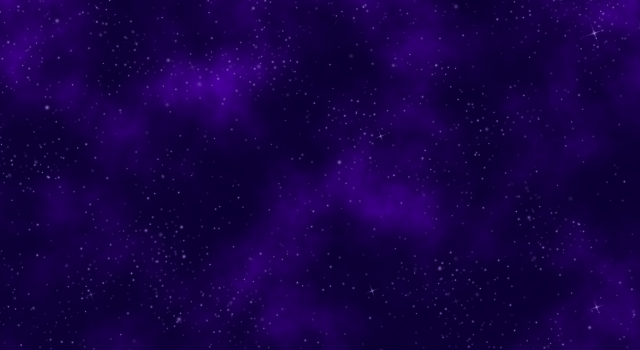
Give the GLSL for this texture, as a WebGL 2 fragment shader.

```glsl
#version 300 es
precision highp float;
// Deep violet nebula with clustered faint stars and a few slanted glints.

uniform vec2 u_resolution;
out vec4 fragColor;

const float TAU = 6.2831853;
const vec3 STAR_TINT = vec3(0.68, 0.56, 0.90);

// Three random values in 0..1 for an integer cell and a seed
vec3 hash3(vec2 cell, int seed) {
    uvec3 v = uvec3(ivec3(ivec2(cell), seed)) * 1664525u + 1013904223u;
    v.x += v.y * v.z; v.y += v.z * v.x; v.z += v.x * v.y;
    v ^= v >> 16u;
    v.x += v.y * v.z; v.y += v.z * v.x; v.z += v.x * v.y;
    return vec3(v >> 8u) / 16777216.0;
}

float cornerSlope(vec2 cell, vec2 offset, int seed) {
    float angle = TAU * hash3(cell, seed).x;
    return dot(vec2(cos(angle), sin(angle)), offset);
}

float gradientNoise(vec2 p, int seed) {
    vec2 cell = floor(p), f = p - cell;
    vec2 w = f * f * f * (f * (f * 6.0 - 15.0) + 10.0);
    vec2 e = vec2(1.0, 0.0);
    float low = mix(cornerSlope(cell, f, seed), cornerSlope(cell + e, f - e, seed), w.x);
    float high = mix(cornerSlope(cell + e.yx, f - e.yx, seed), cornerSlope(cell + 1.0, f - 1.0, seed), w.x);
    return mix(low, high, w.y);
}

float fbm(vec2 p, int octaves, int seed) {
    float sum = 0.0, gain = 1.0;
    for (int i = 0; i < octaves; i++) {
        sum += gain * gradientNoise(p, seed + i);
        p = mat2(0.8, 0.6, -0.6, 0.8) * p * 2.03 + 3.7;
        gain *= 0.52;
    }
    return sum;
}

// Cloud colour: red and blue rise together from near black
vec3 nebula(vec2 p) {
    float cloud = fbm(p * 2.9 + 5.3, 5, 11) / 0.23;
    cloud += 0.6 * (p.y - 0.5);
    float red = max(0.079 + 0.031 * cloud + 0.007 * cloud * cloud, 0.012);
    return vec3(red, 0.0, 0.125 + 1.75 * red);
}

// Chance of a star, gathered in loose drifts
float starDensity(vec2 p) {
    return 0.14 + 0.86 * smoothstep(-0.18, 0.40, fbm(p * 3.2 + 9.1, 3, 71));
}

float softDot(vec2 d, float radius) {
    return exp(-dot(d, d) / (radius * radius));
}

// Tilted four-armed sparkle around a small core
float glint(vec2 d, float size, float pixel) {
    d = mat2(0.94, -0.34, 0.34, 0.94) * d;
    float thin = max(0.0016, 0.5 * pixel);
    vec2 a = abs(d);
    vec2 arms = exp(-a.yx * a.yx / (thin * thin)) * pow(max(1.0 - a / size, 0.0), vec2(1.5));
    return 0.6 * max(arms.x, arms.y) + 0.7 * softDot(d, max(0.14 * size, 0.7 * pixel));
}

// One jittered grid of round stars or glints
float starLayer(vec2 p, float spacing, float chance, float size, bool sparkle, float pixel, int seed) {
    vec2 home = floor(p / spacing);
    float light = 0.0;
    for (int y = -1; y <= 1; y++)
    for (int x = -1; x <= 1; x++) {
        vec2 cell = home + vec2(x, y);
        vec3 place = hash3(cell, seed);
        vec3 look = hash3(cell, seed + 1);
        vec2 center = (cell + place.xy) * spacing;
        if (place.z > chance * starDensity(center)) continue;
        float radius = size * mix(0.75, 1.25, look.y);
        float level = mix(0.18, 1.0, look.x * look.x);
        vec2 d = p - center;
        light += level * (sparkle ? glint(d, radius, pixel) : softDot(d, max(radius, 0.6 * pixel)));
    }
    return light;
}

void main() {
    float pixel = 1.0 / u_resolution.y;
    vec2 p = gl_FragCoord.xy * pixel;
    vec3 color = nebula(p);

    // Dust, brighter stars, then rare glints
    float light = 0.66 * starLayer(p, 0.020, 0.82, 0.0025, false, pixel, 101);
    light += 0.75 * starLayer(p, 0.085, 0.50, 0.0042, false, pixel, 111);
    light += 0.95 * starLayer(p, 0.20, 0.65, 0.030, true, pixel, 121);

    color = mix(color, STAR_TINT, min(light, 1.0));
    fragColor = vec4(color, 1.0);
}
```
